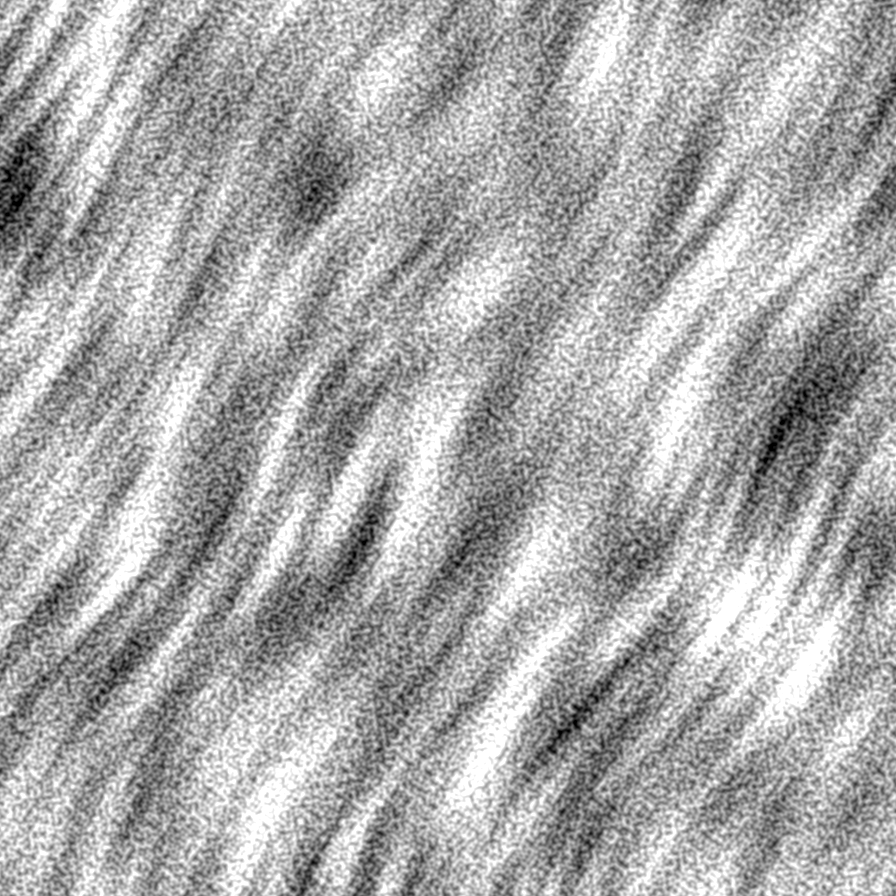
Reproduce this texture procedurally as a Shadertoy shader.

```glsl
// Grainy grey brushed texture: soft diagonal streaks over cloudy patches.

const float MEAN_GREY     = 0.67;
const float STREAK_ANGLE  = 1.02;   // radians above the horizontal
const float BEND_SCALE    = 2.3;
const float BEND_AMOUNT   = 0.014;

// Cells per canvas height: across the streaks, along the streaks
const vec2 PATCH_CELLS    = vec2(8.0, 4.5);
const vec2 BAND_CELLS     = vec2(17.0, 6.0);
const vec2 STREAK_CELLS   = vec2(31.0, 4.6);
const vec2 FIBRE_CELLS    = vec2(56.0, 7.0);
const float GRAIN_CELLS   = 185.0;
const float MOTTLE_CELLS  = 105.0;

// Contrast of each layer, as a standard deviation in grey
const float PATCH_CONTRAST  = 0.075;
const float BAND_CONTRAST   = 0.075;
const float STREAK_CONTRAST = 0.095;
const float FIBRE_CONTRAST  = 0.055;
const float GRAIN_CONTRAST  = 0.100;
const float MOTTLE_CONTRAST = 0.050;

const float NOISE_DEVIATION = 0.215; // of raw gradient noise
const float TAU = 6.2831853;

// Integer hash giving a unit gradient per lattice point
vec2 latticeGradient(ivec2 cell, uint seed) {
    uvec2 u = uvec2(cell);
    uint h = u.x * 1597u + u.y * 51749u + seed * 7919u;
    h = (h ^ (h >> 15)) * 73244475u;
    h = (h ^ (h >> 13)) * 73244475u;
    h ^= h >> 16;
    float angle = TAU * float(h & 65535u) / 65536.0;
    return vec2(cos(angle), sin(angle));
}

// Gradient noise scaled to unit deviation
float gradientNoise(vec2 p, uint seed) {
    ivec2 cell = ivec2(floor(p));
    vec2 f = fract(p);
    vec2 fade = f * f * f * (f * (f * 6.0 - 15.0) + 10.0);
    float a = dot(latticeGradient(cell, seed), f);
    float b = dot(latticeGradient(cell + ivec2(1, 0), seed), f - vec2(1.0, 0.0));
    float c = dot(latticeGradient(cell + ivec2(0, 1), seed), f - vec2(0.0, 1.0));
    float d = dot(latticeGradient(cell + ivec2(1, 1), seed), f - vec2(1.0, 1.0));
    return mix(mix(a, b, fade.x), mix(c, d, fade.x), fade.y) / NOISE_DEVIATION;
}

// Noise stretched along the streaks, with a slight lean of its own
float streakNoise(vec2 p, vec2 cells, float lean, uint seed) {
    p.x += lean * p.y;
    return gradientNoise(p * cells + 0.37, seed);
}

void mainImage(out vec4 fragColor, in vec2 fragCoord) {
    vec2 uv = fragCoord / iResolution.y;

    // Streak frame: x runs across, y runs along; gently bent
    vec2 along = vec2(cos(STREAK_ANGLE), sin(STREAK_ANGLE));
    vec2 p = vec2(dot(uv, vec2(along.y, -along.x)), dot(uv, along));
    p.x += BEND_AMOUNT * gradientNoise(uv * BEND_SCALE, 1u);

    // Streaks fade in and out over the canvas
    float strength = clamp(1.0 + 0.3 * gradientNoise(uv * 3.7 + 5.3, 2u), 0.4, 1.6);

    float streaks = STREAK_CONTRAST * streakNoise(p, STREAK_CELLS, 0.05, 3u)
                  + FIBRE_CONTRAST * streakNoise(p, FIBRE_CELLS, -0.04, 4u);
    float clouds = PATCH_CONTRAST * streakNoise(p, PATCH_CELLS, 0.3, 5u)
                 + BAND_CONTRAST * streakNoise(p, BAND_CELLS, -0.08, 6u);

    // Fine isotropic grain on two turned lattices
    vec2 turned = mat2(0.8, 0.6, -0.6, 0.8) * uv;
    float grain = GRAIN_CONTRAST * gradientNoise(turned * GRAIN_CELLS, 7u)
                + MOTTLE_CONTRAST * gradientNoise(p * MOTTLE_CELLS, 8u);

    float grey = MEAN_GREY + clouds + strength * streaks + grain;
    fragColor = vec4(vec3(clamp(grey, 0.0, 1.0)), 1.0);
}
```
